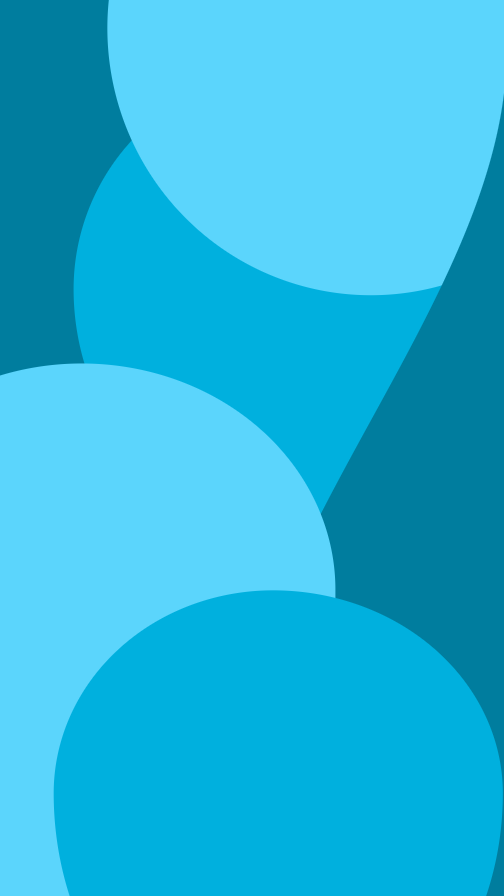
Reproduce this background procedurally as a Shadertoy shader.

```glsl
// Flat overlapping lobes in three blues on a tall canvas.
// Each lobe joins four quarter ellipses around one centre, and a cubic
// sweep cuts the upper lobes on the right. Layers are painted back to front.

const vec3 DEEP = vec3(0.0, 0.49, 0.62);
const vec3 AZURE = vec3(0.0, 0.69, 0.87);
const vec3 SKY = vec3(0.355, 0.835, 0.99);

// Approximate signed distance to a lobe; radii are left, right, up, down.
float lobe(vec2 p, vec2 centre, vec4 radii) {
    vec2 q = p - centre;
    vec2 r = vec2(q.x < 0.0 ? radii.x : radii.y,
                  q.y > 0.0 ? radii.z : radii.w);
    float k = length(q / r);
    return k * (k - 1.0) / max(length(q / (r * r)), 1e-4);
}

// Signed distance to the right-hand sweep, negative on its right.
float sweep(vec2 p) {
    float t = 1.911 - 1.2 * p.y;
    float s = max(t, 0.0);
    float edge = 1.0 - 0.102 * t - 0.458 * s * s + 0.197 * s * s * s;
    return (edge - p.x) * 0.89;
}

// Antialiased coverage over one pixel.
float cover(float d) {
    return clamp(0.5 - d * iResolution.x, 0.0, 1.0);
}

void mainImage(out vec4 fragColor, in vec2 fragCoord) {
    // One unit is the canvas width.
    vec2 p = fragCoord / iResolution.x;
    vec3 color = DEEP;

    // Upper lobes, trimmed by the sweep
    float middle = lobe(p, vec2(0.581, 1.204), vec4(0.435, 9.0, 0.435, 0.4745));
    float top = lobe(p, vec2(0.736, 1.722), vec4(0.523, 0.523, 0.53, 0.53));
    color = mix(color, AZURE, cover(middle));
    color = mix(color, SKY, cover(top));
    color = mix(color, DEEP, cover(sweep(p)));

    // Lower lobes in front
    float left = lobe(p, vec2(0.162, 0.6076), vec4(0.503, 0.5035, 0.449, 9.0));
    float bottom = lobe(p, vec2(0.5417, 0.2037), vec4(0.4352, 0.456, 0.4028, 0.544));
    color = mix(color, SKY, cover(left));
    color = mix(color, AZURE, cover(bottom));

    fragColor = vec4(color, 1.0);
}
```
